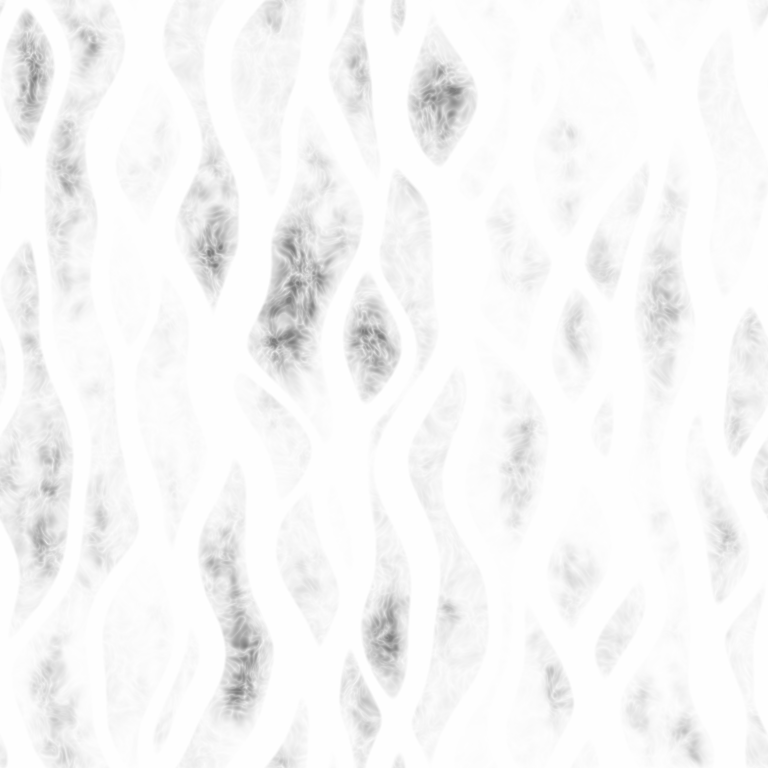
Reproduce this texture procedurally as a WebGL 2 fragment shader.

```glsl
#version 300 es
precision highp float;
// Pale fibrous tissue: wavy white strands run upwards, cross and merge, and
// enclose long lens-shaped cells. Each cell is filled with grey turbulence that
// darkens towards its core. All noise wraps, so the square tiles on both axes.

uniform vec2 u_resolution;
out vec4 fragColor;

const int STRANDS = 17;
const float JOIN = 130.0;      // higher values give tighter strand junctions
const float EDGE = 0.005;      // softness of strand borders

float hash(ivec2 cell, int seed) {
    uint h = uint(cell.x) * 1597u + uint(cell.y) * 51749u + uint(seed) * 83492791u;
    h = (h ^ (h >> 15)) * 747796405u;
    h = (h ^ (h >> 13)) * 277803737u;
    return float((h ^ (h >> 16)) & 65535u) / 65535.0;
}

vec2 fade(vec2 t) {
    return t * t * t * (t * (t * 6.0 - 15.0) + 10.0);
}

// One lattice corner of the 2D gradient noise
float corner(ivec2 cell, vec2 offset, ivec2 period, int seed) {
    ivec2 wrapped = ((cell % period) + period) % period;
    float angle = 6.2832 * hash(wrapped, seed);
    return dot(vec2(cos(angle), sin(angle)), offset);
}

// Gradient noise over the unit square with a whole number of lattice cells
float noise2(vec2 uv, ivec2 period, int seed) {
    vec2 p = uv * vec2(period);
    ivec2 c = ivec2(floor(p));
    vec2 f = fract(p), w = fade(f);
    float a = corner(c, f, period, seed);
    float b = corner(c + ivec2(1, 0), f - vec2(1, 0), period, seed);
    float d = corner(c + ivec2(0, 1), f - vec2(0, 1), period, seed);
    float e = corner(c + ivec2(1, 1), f - vec2(1, 1), period, seed);
    return mix(mix(a, b, w.x), mix(d, e, w.x), w.y);
}

// Wrapping gradient noise along one axis, with its own phase per seed
float noise1(float y, int period, int seed) {
    float p = fract(y + hash(ivec2(7, period), seed)) * float(period);
    int c = int(floor(p));
    float f = fract(p);
    float a = (2.0 * hash(ivec2(c % period, period), seed) - 1.0) * f;
    float b = (2.0 * hash(ivec2((c + 1) % period, period), seed) - 1.0) * (f - 1.0);
    return mix(a, b, fade(vec2(f)).x);
}

// Horizontal position of a strand at height y
float strandX(float y, int id) {
    float home = (float(id) + 0.6 * hash(ivec2(3), id)) / float(STRANDS);
    return home + 0.20 * noise1(y, 3, id + 40) + 0.10 * noise1(y, 5, id + 80);
}

// x: smooth distance to the strands, y: tone that jumps from cell to cell
vec2 strandField(vec2 uv) {
    float sum = 0.0, tone = 0.0;
    for (int i = 0; i < STRANDS; i++) {
        float x = strandX(uv.y, i);
        float slope = (strandX(uv.y + 0.002, i) - x) / 0.002;
        float dx = uv.x - x;
        dx -= round(dx);
        float halfWidth = 0.006 + 0.010 * hash(ivec2(5), i)
                        + 0.014 * noise1(uv.y, 4, i + 120);
        float gap = abs(dx) * inversesqrt(1.0 + slope * slope) - max(halfWidth, 0.004);
        sum += exp(-JOIN * gap);
        float reach = 1.0 - smoothstep(0.0, 0.2, abs(dx));
        tone += sign(dx) * reach * (2.0 * hash(ivec2(9), i) - 1.0);
    }
    return vec2(-log(sum) / JOIN, 0.5 + 0.5 * sin(2.5 * tone));
}

// Lacy turbulence whose creases stay light
float lace(vec2 uv) {
    vec2 bend = vec2(noise2(uv, ivec2(20), 1), noise2(uv, ivec2(20), 2));
    vec2 p = uv + 0.02 * bend;
    return abs(noise2(p, ivec2(30, 26), 3))
         + 0.75 * abs(noise2(p, ivec2(60, 54), 4))
         + 0.55 * abs(noise2(p, ivec2(120, 110), 5));
}

// Broad upright clouds with ragged borders
float clouds(vec2 uv) {
    float n = noise2(uv, ivec2(9, 4), 11)
            + 0.5 * noise2(uv, ivec2(18, 10), 12)
            + 0.3 * noise2(uv, ivec2(44, 32), 13);
    return smoothstep(-0.25, 0.5, n);
}

void main() {
    vec2 uv = gl_FragCoord.xy / u_resolution;
    vec2 field = strandField(uv);
    float gap = field.x, tone = field.y;

    // Cell shape: crisp border and a soft dark core
    float inside = smoothstep(0.0, EDGE, gap);
    float core = smoothstep(0.002, 0.032, gap);

    // Grey filling
    float cloud = clouds(uv);
    float grain = 0.2 + 1.5 * lace(uv);
    float veil = (0.02 + 0.09 * tone) * mix(0.4, 1.2, cloud);
    float heart = 0.36 * core * cloud * cloud * mix(0.45, 1.0, tone);
    float shade = inside * (veil + heart) * grain;

    fragColor = vec4(vec3(max(0.998 - shade, 0.5)), 1.0);
}
```
